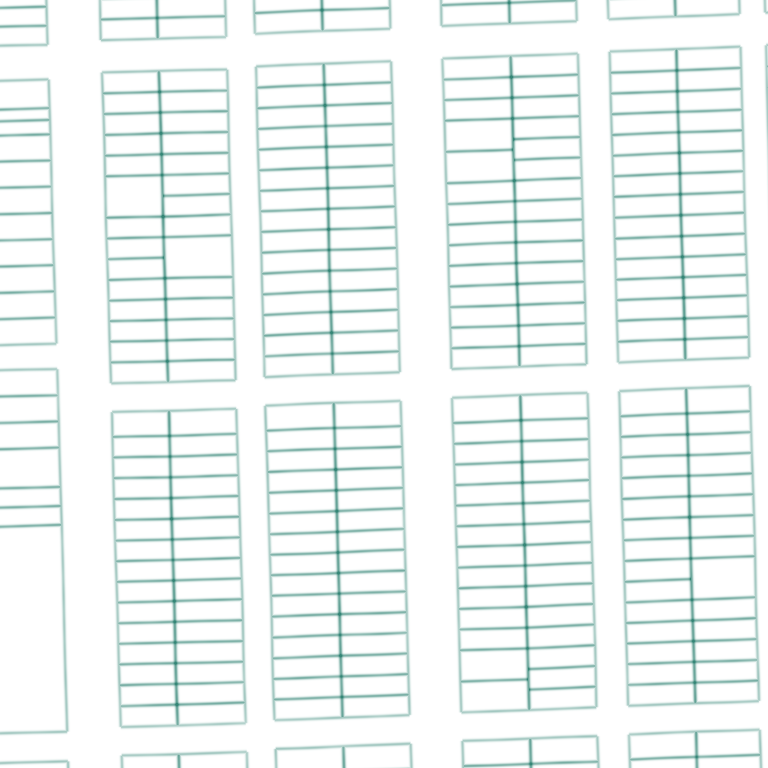
Reproduce this pattern procedurally as a Shadertoy shader.

```glsl
float hash(vec2 c) {
    return fract(sin(dot(c, vec2(127.1, 311.7))) * 43758.5);
}

vec2 gradient(vec2 c) {
    float a = 6.2832 * hash(c);
    return vec2(cos(a), sin(a));
}

float gradientNoise(vec2 p) {
    vec2 i = floor(p), f = fract(p), w = f * f * (3.0 - 2.0 * f), e = vec2(0, 1);
    return mix(mix(dot(gradient(i), f), dot(gradient(i + e.yx), f - e.yx), w.x),
               mix(dot(gradient(i + e), f - e), dot(gradient(i + 1.0), f - 1.0), w.x), w.y);
}

// Soft pen stroke, widened when pixels are coarser than the line
float stroke(float d) {
    float pixel = 768.0 / iResolution.y;
    return exp(-d * d / max(2.7, 0.7 * pixel * pixel));
}

float within(float x, float lo, float hi) {
    return smoothstep(lo - 1.0, lo + 1.0, x) * (1.0 - smoothstep(hi - 1.0, hi + 1.0, x));
}

// Distance to the nearest row line; some neighbouring lots are merged
float lotLine(int col, int row, bool left, float height) {
    float t = height / 20.7, n = clamp(round(t), 1.0, 14.0);
    bool gap = left
        ? (col == 1 && row == 1 && n == 9.0) || (col == 2 && row == 3 && n == 14.0)
        : ((col == 1 && row == 1) || (col == 4 && row == 2)) && n == 6.0;
    if (gap) return 99.0;
    float pair = row == 1 ? 10.0 : 1.0;
    if (left && col == 3 && (row == 1 || row == 2) && (n == pair || n == pair + 1.0))
        n = pair + 0.5;
    return abs(t - n) * 20.7;
}

// Irregular lots of the leftmost column
float edgeLotLine(int row, float height, float depth) {
    if (row == 1) {
        float n = clamp(round(height / 26.2), 1.0, 9.0);
        return min(abs(height - 26.2 * n), abs(height - 224.0));
    }
    if (row == 2) {
        float wide = 26.3 * clamp(round(depth / 26.3), 1.0, 3.0);
        float narrow = 99.0 + 19.0 * clamp(round((depth - 99.0) / 19.0), 1.0, 3.0);
        return min(abs(depth - wide), abs(depth - narrow));
    }
    return abs(height - 19.0 * clamp(round(height / 19.0), 1.0, 12.0));
}

void mainImage(out vec4 fragColor, in vec2 fragCoord) {
    // The canvas is 768 units wide, with y running down
    vec2 p = fragCoord / iResolution.xy * 768.0;
    p.y = 768.0 - p.y;
    p += 0.8 * vec2(gradientNoise(p / 90.0), gradientNoise(p / 70.0 + 31.0));

    // Left edge, spine and right edge of each column
    vec3 columns[6] = vec3[6](vec3(-90, -40, 46.5), vec3(100, 157, 225),
        vec3(254, 322, 389.5), vec3(441, 509, 576.5),
        vec3(608, 675, 739), vec3(764.5, 830, 900));
    float x = p.x - 0.0285 * p.y;
    float ink = 0.0;

    for (int col = 0; col < 6; col++) {
        vec3 c = columns[col];
        float anchor = max(c.x, 0.0);
        float y = p.y + 0.041 * anchor + (col < 2 ? 0.026 : 0.037) * (p.x - anchor);
        for (int row = 0; row < 4; row++) {
            float k = float(row);
            float bottom = 44.0 + 343.7 * k;
            float top = bottom - min(306.5 + 4.5 * k, 315.0);
            if (col == 0) {
                top += row == 1 ? 4.0 : row == 2 ? -46.0 : 3.0;
                bottom += row == 1 ? -42.5 : 2.0;
            }
            float insideX = within(x, c.x, c.z), insideY = within(y, top, bottom);

            // Pale outline
            float sides = stroke(min(abs(x - c.x), abs(x - c.z))) * insideY;
            float ends = stroke(min(abs(y - top), abs(y - bottom))) * insideX;
            ink = max(ink, 0.43 * max(sides, ends));

            // Row lines and the darker spine
            float d = col == 0 ? edgeLotLine(row, bottom - y, y - top)
                               : lotLine(col, row, x < c.y, bottom - y);
            float lots = 0.62 * stroke(d) * insideX * insideY;
            float spine = 0.72 * stroke((x - c.y) * 0.9) * insideY;
            ink = max(ink, lots + spine * (1.0 - 0.5 * lots));
        }
    }

    // Uneven ink density
    ink *= 1.0 + 0.2 * gradientNoise(p / 23.0);
    fragColor = vec4(mix(vec3(1), vec3(0.2, 0.52, 0.46), clamp(ink, 0.0, 1.0)), 1.0);
}
```
